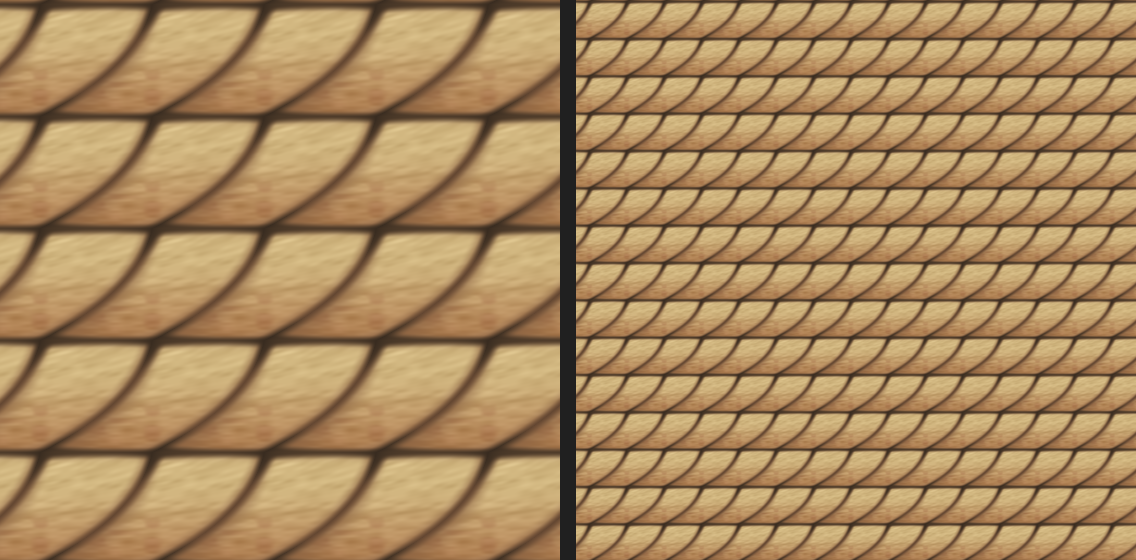
Left: one tile. Right: repeated 3 by 3.
Write a Shadertoy shader that draws this texture.

```glsl
// Rows of twisted rope: each row is cut by curved slanting grooves into strands.
// A strand is shaded by its distance to the grooves and row seams, then given
// wood-like grain in strand-local coordinates, so that every repeat tiles.

#define REPEATS 5.0                      // strands across and rows down
#define OFFSET vec2(-0.36, 0.04)         // position of the grid, in cells
#define GROOVE_WIDTH 0.075               // half width of a groove, in cells
#define SEAM_WIDTH 0.07                  // half width of a row seam, in cells
#define GRAIN_STRENGTH 0.15
#define STRAW vec3(0.82, 0.715, 0.50)    // lit upper side
#define CLAY vec3(0.70, 0.515, 0.335)    // lower side
#define RUST vec3(0.62, 0.40, 0.26)      // worn blotches
#define SHADOW vec3(0.54, 0.385, 0.26)   // soft shade beside the grooves
#define HOLLOW vec3(0.38, 0.27, 0.19)    // groove between two strands
#define SEAM vec3(0.31, 0.235, 0.165)    // line between two rows
#define JOINT vec3(0.22, 0.17, 0.125)    // where grooves meet seams

float hash(vec2 cell) {
    uvec2 k = uvec2(ivec2(cell)) * uvec2(1597334673u, 3812015801u);
    uint h = (k.x ^ k.y) * 1597334673u;
    h = (h ^ (h >> 15)) * 2246822519u;
    return float((h ^ (h >> 13)) >> 8) / 16777216.0;
}

float noise(vec2 p) {
    vec2 cell = floor(p);
    vec2 f = fract(p);
    f = f * f * (3.0 - 2.0 * f);
    return mix(mix(hash(cell), hash(cell + vec2(1, 0)), f.x),
               mix(hash(cell + vec2(0, 1)), hash(cell + vec2(1, 1)), f.x), f.y);
}

// Streaks that rise to the right near the top and level out below
float grain(vec2 p) {
    vec2 q = vec2(p.x, p.y + 0.28 * (1.0 - p.y) * p.x);
    float streaks = 0.5 * noise(q * vec2(4.5, 19.0) + 7.0)
                  + 0.5 * noise(q * vec2(9.0, 37.0) + 31.0);
    return streaks - 0.5;
}

void mainImage(out vec4 fragColor, in vec2 fragCoord) {
    vec2 grid = fragCoord / iResolution.xy * REPEATS + OFFSET;

    // Strand coordinates: depth runs down the row, across runs groove to groove
    float depth = 1.0 - fract(grid.y);
    float rise = 1.0 - depth;
    float bend = depth * depth + 0.25 * depth * rise * rise;
    float across = fract(grid.x + bend);
    vec2 local = vec2(across - bend, depth);

    // Distances to the strand edges, its corners rounded off
    float tilt = 2.0 * depth + 0.25 * rise * (1.0 - 3.0 * depth);
    float slope = sqrt(1.0 + tilt * tilt);
    float left = across / slope - 0.075 * exp(-6.0 * depth);
    float right = (1.0 - across) / slope;
    float top = depth - 0.07 * (across - 0.6) * (across - 0.6);
    float bottom = rise - 0.035 * exp(-5.0 * across);

    // Dark core and wider soft shade
    float core = smoothstep(-0.02, GROOVE_WIDTH, left)
               * smoothstep(-0.01, GROOVE_WIDTH * 0.85, right)
               * smoothstep(-0.005, SEAM_WIDTH, top)
               * smoothstep(-0.005, SEAM_WIDTH * 0.75, bottom);
    float soft = smoothstep(-0.05, mix(0.08, 0.27, depth), left)
               * smoothstep(-0.03, 0.13, right)
               * smoothstep(-0.06, 0.11, top)
               * smoothstep(-0.07, 0.11, bottom);

    // Body colour, blotches and grain
    vec3 color = mix(STRAW, CLAY, smoothstep(0.22, 1.0, depth));
    float band = smoothstep(0.5, 0.72, depth) * smoothstep(0.97, 0.82, depth);
    float blotch = smoothstep(0.45, 0.85, noise(local * vec2(6.0, 14.0) + 53.0));
    color = mix(color, RUST, 0.45 * band * blotch);
    color += GRAIN_STRENGTH * grain(local) * vec3(0.9, 1.0, 1.0);

    // Shade the body toward the grooves, deepest at the joints
    float middle = smoothstep(0.0, 0.35, depth) * smoothstep(0.0, 0.25, rise);
    float joint = exp(-9.0 * min(across, 1.0 - across)) * (1.0 - middle);
    vec3 deep = mix(mix(SEAM, HOLLOW, middle), JOINT, joint);
    color = mix(SHADOW, color, soft);
    color = mix(deep, color, core);
    fragColor = vec4(color, 1.0);
}
```
